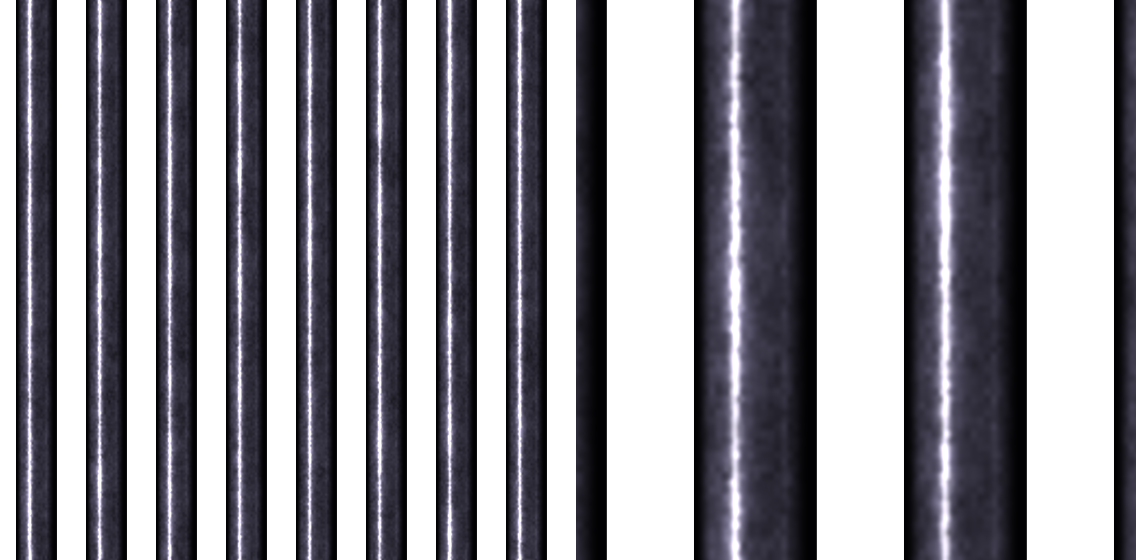
Left, the full canvas; right, a detail of the centre.
Give the GLSL for this pattern, as a WebGL 2 fragment shader.

```glsl
#version 300 es
precision highp float;
// Eight upright dark steel bars on white. Each bar is shaded by a profile across
// its width: black rims, a violet-grey body and a thin bright glint left of centre.
// Wrapping value noise mottles the metal and varies the glint along its length.
#define BARS 8.0
#define BAR_CENTER 0.521
#define BAR_WIDTH 0.585
#define GLINT_POS 0.335
#define GLINT_WIDTH 0.042
#define GLINT_POWER 0.64
#define MOTTLE 0.85
#define STEEL_TINT vec3(0.98, 0.94, 1.19)
#define GLINT_TINT vec3(1.0, 0.98, 0.95)
#define BACKGROUND vec3(1.0)

uniform vec2 u_resolution;
out vec4 fragColor;

// Integer hash of a lattice point, from 0 to 1
float hash(vec2 cell) {
    uvec2 q = uvec2(cell) * uvec2(1597u, 3812u) + uvec2(7919u, 104729u);
    uint n = (q.x ^ (q.y << 7)) * 747796405u + q.y * 277803u;
    n = ((n >> 15) ^ n) * 739982445u;
    n = ((n >> 13) ^ n) * 695872825u;
    return float((n >> 16) & 65535u) / 65535.0;
}

// Value noise that wraps after a whole number of cells
float tileNoise(vec2 uv, vec2 cells) {
    vec2 p = uv * cells;
    vec2 i = floor(p);
    vec2 f = p - i;
    f = f * f * (3.0 - 2.0 * f);
    vec2 a = mod(i, cells);
    vec2 b = mod(i + 1.0, cells);
    return mix(mix(hash(a), hash(vec2(b.x, a.y)), f.x),
               mix(hash(vec2(a.x, b.y)), hash(b), f.x), f.y);
}

// Layered noise, centred on zero
float mottleNoise(vec2 uv) {
    float sum = 0.0;
    float weight = 0.30;
    vec2 cells = vec2(32.0, 19.0);
    for (int octave = 0; octave < 4; octave++) {
        sum += weight * (tileNoise(uv, cells) - 0.5);
        cells *= 2.0;
        weight *= 0.95;
    }
    return sum;
}

float bump(float x, float center, float width) {
    float d = (x - center) / width;
    return exp(-d * d);
}

vec3 steel(float t, vec2 uv) {
    float mottle = mottleNoise(uv);
    float grain = tileNoise(uv, vec2(256.0, 240.0)) - 0.5;
    float along = tileNoise(uv, vec2(BARS, 14.0)) - 0.5;

    // Rounded body with a narrow left rim and a wide right shadow
    float rims = smoothstep(0.015, 0.15, t) * (1.0 - smoothstep(0.73, 0.94, t));
    float body = 0.165 + 0.10 * bump(t, 0.30, 0.20) + 0.035 * bump(t, 0.74, 0.035);
    body *= 1.0 + MOTTLE * mottle + 0.25 * grain + 0.2 * along;

    // Soft sheen and sharp glint, roughened by the grain
    float sheen = 0.17 * bump(t, GLINT_POS, 0.095) * (1.0 + 1.2 * mottle + 0.5 * along);
    float width = GLINT_WIDTH * (1.0 + 0.35 * grain + 0.3 * along);
    float glint = GLINT_POWER * bump(t, GLINT_POS, width);
    glint *= 1.0 + 0.35 * mottle + 0.3 * grain + 0.25 * along;

    return STEEL_TINT * rims * (body + sheen) + GLINT_TINT * glint + vec3(0.005, 0.005, 0.01);
}

void main() {
    vec2 uv = gl_FragCoord.xy / u_resolution;
    float x = fract(uv.x * BARS) - BAR_CENTER;
    float t = x / BAR_WIDTH + 0.5;

    // Edge coverage over about one pixel
    float pixel = BARS / u_resolution.x;
    float coverage = clamp((0.5 * BAR_WIDTH - abs(x)) / pixel + 0.5, 0.0, 1.0);

    vec3 color = mix(BACKGROUND, steel(clamp(t, 0.0, 1.0), uv), coverage);
    fragColor = vec4(clamp(color, 0.0, 1.0), 1.0);
}
```
